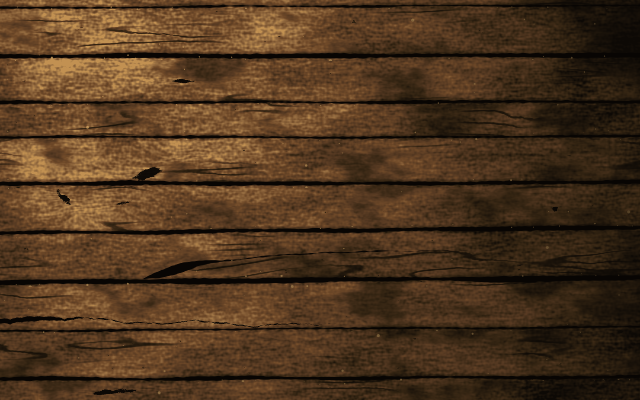
Give the GLSL for this texture, as a WebGL 2 fragment shader.

```glsl
#version 300 es
precision highp float;
uniform vec2 u_resolution;
out vec4 fragColor;

#define LAMP vec2(0.28, 0.92)
#define LAMP_LEVEL 0.86
#define LAMP_FALLOFF 0.84
#define GRAIN_SCALE vec2(9.0, 80.0)
#define FIBRE_SCALE vec2(48.0, 150.0)
#define GRAIN_DEPTH 0.20
#define FIBRE_DEPTH 0.36
#define BLOTCH_DEPTH 0.44
#define STAIN_DEPTH 0.55
#define SEAM_WOBBLE 0.004
#define CRUMB_CELL 0.03

// Seams between planks: height at left, rise to the right, half width
const vec3 seams[9] = vec3[](
  vec3(0.052, 0.006, 0.0036), vec3(0.173, 0.010, 0.0020), vec3(0.294, 0.012, 0.0056),
  vec3(0.417, 0.014, 0.0040), vec3(0.540, 0.004, 0.0044), vec3(0.656, 0.004, 0.0026),
  vec3(0.744, 0.002, 0.0036), vec3(0.860, 0.002, 0.0048), vec3(0.981, 0.006, 0.0020));
// Knots and gouges: centre and radii, with a slant for each
const vec4 knots[6] = vec4[](
  vec4(0.365, 0.562, 0.050, 0.018), vec4(0.158, 0.507, 0.028, 0.013),
  vec4(0.315, 0.493, 0.024, 0.008), vec4(0.455, 0.797, 0.045, 0.006),
  vec4(0.280, 0.020, 0.080, 0.007), vec4(1.388, 0.478, 0.010, 0.009));
const float slants[6] = float[](0.50, -0.75, 0.15, 0.0, 0.05, 0.3);
const vec3 wood[6] = vec3[](
  vec3(0.05, 0.035, 0.02), vec3(0.20, 0.14, 0.07), vec3(0.33, 0.22, 0.13),
  vec3(0.44, 0.29, 0.16), vec3(0.58, 0.42, 0.25), vec3(0.76, 0.57, 0.32));
const vec3 gapColor = vec3(0.03, 0.02, 0.012);
const vec3 crumbColor = vec3(0.82, 0.64, 0.38);

vec2 hash2(vec2 p) {
  vec3 q = fract(p.xyx * vec3(0.1031, 0.1030, 0.0973));
  q += dot(q, q.yzx + 33.33);
  return fract((q.xx + q.yz) * q.zy);
}
float corner(vec2 cell, vec2 offset) {
  float angle = 6.2832 * hash2(cell).x;
  return dot(vec2(cos(angle), sin(angle)), offset);
}
float gradientNoise(vec2 p) {
  vec2 i = floor(p), f = fract(p), e = vec2(1, 0);
  vec2 u = f * f * f * (f * (f * 6.0 - 15.0) + 10.0);
  return mix(mix(corner(i, f), corner(i + e, f - e), u.x),
             mix(corner(i + e.yx, f - e.yx), corner(i + 1.0, f - 1.0), u.x), u.y);
}
float fbm(vec2 p) {
  float sum = 0.0, gain = 1.0;
  for (int i = 0; i < 6; i++, gain *= 0.6) {
    sum += gain * gradientNoise(p);
    p = p * 2.03 + 17.3;
  }
  return sum;
}
// Coverage of a slit of half width w at distance d
float slit(float d, float w, float px) { return clamp((w - abs(d)) / px + 0.5, 0.0, 1.0); }
vec3 woodRamp(float tone) {
  float t = clamp(tone, 0.0, 0.999) * 5.0;
  return mix(wood[int(t)], wood[int(t) + 1], fract(t));
}

void main() {
  float px = 1.0 / u_resolution.y;
  vec2 p = gl_FragCoord.xy * px;
  // Seams with ragged edges, their lit lower lips and the plank index
  float gap = 0.0, lip = 0.0, plank = 0.0, nearSeam = 1.0;
  float ragged = 0.0025 * gradientNoise(p * vec2(60.0, 90.0));
  for (int i = 0; i < 9; i++) {
    float row = float(i) * 7.7;
    float d = p.y - seams[i].x - seams[i].y * p.x / 1.6 - SEAM_WOBBLE * gradientNoise(vec2(p.x * 4.0, row));
    float w = seams[i].z * (1.0 + gradientNoise(vec2(p.x * 5.0, row + 0.4))) + ragged;
    gap = max(gap, slit(d, w, px));
    lip += slit(d + w + 0.003, 0.0015, px);
    nearSeam = min(nearSeam, abs(d) - w);
    plank += step(0.0, d);
  }
  // Long splits
  float splitY = 0.375 - 0.067 * exp(-(p.x - 0.375) / 0.2) + 0.004 * gradientNoise(p.xx * 9.0);
  float swell = exp(-pow((p.x - 0.44) / 0.07, 2.0));
  float fade = smoothstep(0.33, 0.39, p.x) * (1.0 - smoothstep(0.9, 1.6, p.x));
  gap = max(gap, slit(p.y - splitY, mix(-px, 0.001 + 0.011 * swell + ragged, fade), px));
  float checkY = 0.203 - 0.018 * smoothstep(0.0, 0.9, p.x) + 0.01 * fbm(vec2(p.x * 8.0, 2.4));
  float checkW = 0.001 + 0.005 * (1.0 - smoothstep(0.05, 0.25, p.x)) + ragged;
  gap = max(gap, slit(p.y - checkY, mix(checkW, -px, smoothstep(0.7, 0.97, p.x)), px));
  // Grain follows the split and swirls past the knots
  vec2 g = p;
  float torn = plank == 3.0 && p.y < splitY ? smoothstep(0.38, 0.5, p.x) : 0.0;
  g.y -= torn * (splitY - 0.375);
  for (int i = 0; i < 6; i++) {
    vec2 d = p - knots[i].xy;
    d.y -= slants[i] * d.x;
    float r = length(d / knots[i].zw) + 0.6 * fbm(p * vec2(25.0, 50.0));
    float pull = exp(-0.15 * dot(d / knots[i].zw, d / knots[i].zw));
    g.y += pull * (0.5 * d.y + 0.4 * slants[i] * d.x);
    gap = max(gap, 0.95 * (1.0 - smoothstep(0.5, 0.75, r)));
  }
  g += plank * vec2(3.71, 0.37);
  // Lamp light, darker to the right and in the far corner
  float light = LAMP_LEVEL - LAMP_FALLOFF * length((p - LAMP) * vec2(0.62, 0.52));
  light -= 0.35 * (1.0 - smoothstep(0.0, 0.30, length((p - vec2(1.6, 1.0)) * vec2(0.8, 1.3))));
  light -= 0.12 * (1.0 - smoothstep(0.0, 0.12, p.x));
  light = max(light, 0.06);
  // Worn surface: blotches, fibres, crisp stains, sparse checks
  float blotch = fbm(g * vec2(4.0, 8.0));
  float fibre = gradientNoise(g * FIBRE_SCALE) + 0.9 * gradientNoise(p * 125.0);
  float relief = BLOTCH_DEPTH * blotch + GRAIN_DEPTH * gradientNoise(g * GRAIN_SCALE + blotch) + FIBRE_DEPTH * fibre;
  float tone = light + 0.08 * (hash2(vec2(plank, 5.0)).x - 0.5) + relief * (0.2 + 0.85 * light);
  float soot = fbm(p * vec2(3.0, 6.0) + plank * 0.35 + 4.0) + 0.2 * (p.x - 0.6) + 0.12 * fibre;
  tone *= 1.0 - STAIN_DEPTH * smoothstep(0.15, 0.60, soot);
  float sparse = smoothstep(0.08, 0.35, gradientNoise(g * vec2(3.0, 11.0) + 5.0) + 0.3 * torn);
  float check = abs(gradientNoise(g * vec2(3.5, 34.0) + 0.2 * blotch));
  tone *= 1.0 - 0.75 * sparse * (1.0 - smoothstep(0.02, 0.10, check));
  tone *= 1.0 - 0.7 * smoothstep(0.75, 0.95, fbm(g * vec2(22.0, 48.0) + 9.0));
  tone *= mix(0.6, 1.0, smoothstep(0.0, 0.009, nearSeam));
  tone += 0.3 * lip * light * (0.5 + fibre);
  vec3 color = mix(woodRamp(tone), gapColor, gap);
  // Crumbs, thicker along the seams
  vec2 cell = floor(p / CRUMB_CELL);
  vec2 seed = hash2(cell + 31.0);
  vec2 q = (fract(p / CRUMB_CELL) - 0.25 - 0.5 * hash2(cell + 77.0)) * CRUMB_CELL;
  float size = mix(0.001, 0.004, pow(seed.y, 8.0)) + 0.5 * ragged;
  float crumb = step(seed.x, nearSeam < 0.006 ? 0.4 : 0.04) * slit(length(q), size, px);
  color = mix(color, crumbColor * (0.3 + 0.9 * light), 0.8 * crumb);
  fragColor = vec4(color, 1.0);
}
```
